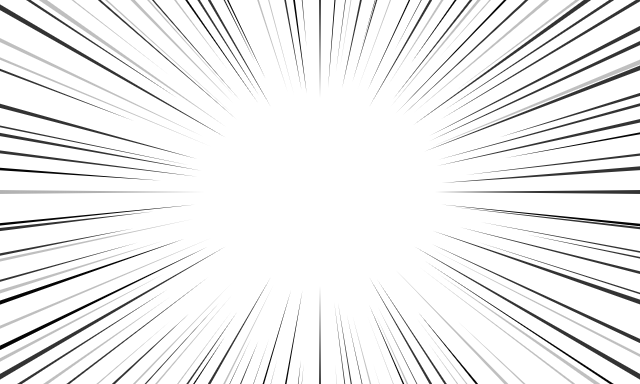
Write a Shadertoy shader that draws this background.

```glsl
const float RAYS = 144.0;
const float TAU = 6.2831853;

float hash(float n) {
    return fract(sin(n * 127.1 + 31.7) * 4375.85);
}

// Share of a pixel covered by a band of the given half width
float bandCoverage(float dist, float halfWidth, float pixel) {
    float overlap = min(dist + 0.5 * pixel, halfWidth) - max(dist - 0.5 * pixel, -halfWidth);
    return clamp(overlap / pixel, 0.0, 1.0);
}

// Brightness of one tapered ray, white outside it
float rayShade(float id, float turn, float radius, float pixel) {
    float index = mod(id, RAYS);
    bool spoke = (mod(index, 12.0) == 0.0 && index != 12.0) || index == 8.0;
    bool gap = abs(mod(index + 18.0, 36.0) - 18.0) == 1.0;
    if (!spoke && (gap || hash(index + 0.3) < 0.1)) return 1.0;

    // Direction: spokes are regular, the others are scattered
    float shift = spoke ? 0.0 : 0.85 * (hash(index) - 0.5);
    if (index == 8.0) shift = 0.48;
    float angle = (id + shift) / RAYS * TAU;
    float dist = radius * abs(sin(turn - angle));
    if (cos(turn - angle) < 0.0) return 1.0;

    // Tips lie around an oval clearing
    vec2 axis = vec2(cos(angle), sin(angle));
    float clearing = 1.0 / length(axis / vec2(0.30, 0.245));
    float reach = hash(index + 200.0);
    float tip = clearing * (spoke ? 1.0 : 1.05 + 0.85 * reach * reach);
    float slope = spoke ? 0.0095 : mix(0.004, 0.011, hash(index + 400.0));
    float halfWidth = slope * max(radius - tip, 0.0);

    // Ink: pale gray, charcoal or black
    float pick = hash(index + 600.0);
    float ink = pick < 0.38 ? 0.75 : (pick < 0.75 ? 0.2 : 0.02);
    if (spoke) ink = index == 72.0 ? 0.7 : 0.2;
    return mix(1.0, ink, bandCoverage(dist, halfWidth, pixel));
}

void mainImage(out vec4 fragColor, in vec2 fragCoord) {
    float pixel = 1.0 / iResolution.y;
    vec2 p = (fragCoord - 0.5 * iResolution.xy) * pixel;
    float radius = length(p);
    float turn = radius > 0.0 ? atan(p.y, p.x) : 0.0;
    float nearest = floor(turn / TAU * RAYS + 0.5);

    // Darkest of the neighbouring rays wins
    float shade = 1.0;
    for (float k = -1.0; k <= 1.0; k++) {
        shade = min(shade, rayShade(nearest + k, turn, radius, pixel));
    }
    fragColor = vec4(vec3(shade), 1.0);
}
```
